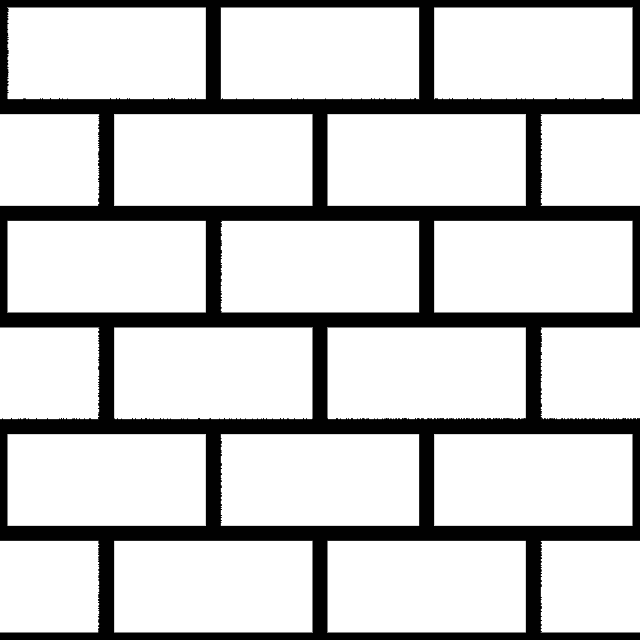
Reproduce this pattern procedurally as a three.js fragment shader.

```glsl
// Running-bond brick wall: white bricks, black joints, every other row
// shifted by half a brick. Joints come from distances to the brick sides;
// a hash nibbles tiny chips out of a few chosen sides.

#define COLUMNS 3.0
#define ROWS 6.0
#define HALF_JOINT 0.01172
#define SOFTNESS 0.001
#define CHIP_CELLS 768.0
#define CHIP_DEPTH 0.0018
#define JOINT_COLOR vec3(0.005)
#define BRICK_COLOR vec3(1.0)

varying vec2 vUv;

float hash(vec2 p) {
  return fract(sin(dot(p, vec2(12.9898, 78.233))) * 43758.5453);
}

// Depth of the chip at one step along a side; amount is the chipped share
float chip(float along, float seed, float amount) {
  float cell = mod(floor(along * CHIP_CELLS), CHIP_CELLS);
  float h = hash(vec2(cell, seed));
  return CHIP_DEPTH * step(1.0 - amount, h) * (0.5 + 0.5 * hash(vec2(seed, cell)));
}

void main() {
  // Brick index and position inside its cell
  float row = mod(floor(vUv.y * ROWS), ROWS);
  float shifted = 1.0 - mod(row, 2.0);
  float x = vUv.x * COLUMNS + 0.5 * shifted;
  float column = mod(floor(x), COLUMNS);
  vec2 cell = vec2(fract(x), fract(vUv.y * ROWS));

  // Distances inward from the four sides, in canvas units
  vec2 size = 1.0 / vec2(COLUMNS, ROWS);
  vec2 low = cell * size - HALF_JOINT;
  vec2 high = (1.0 - cell) * size - HALF_JOINT;

  // Choose the chipped sides: one upright per row, a bed in every third row
  float wornColumn = (1.0 - shifted) * step(row, 4.0);
  float worn = 1.0 - step(0.5, abs(column - wornColumn));
  float bedWorn = step(1.5, mod(row, 3.0));
  float bedAmount = row < 3.0 ? 0.25 + 0.4 * smoothstep(0.5, 0.7, vUv.x) : 0.12;
  low.x -= worn * chip(vUv.y, 1.0 + column, 0.45);
  high.x -= worn * shifted * chip(vUv.y, 7.0, 0.5);
  low.y -= bedWorn * chip(vUv.x, 11.0 + row, bedAmount);

  // Shade brick against joint
  vec2 inside = min(low, high);
  float brick = smoothstep(-SOFTNESS, SOFTNESS, min(inside.x, inside.y));
  gl_FragColor = vec4(mix(JOINT_COLOR, BRICK_COLOR, brick), 1.0);
}
```
